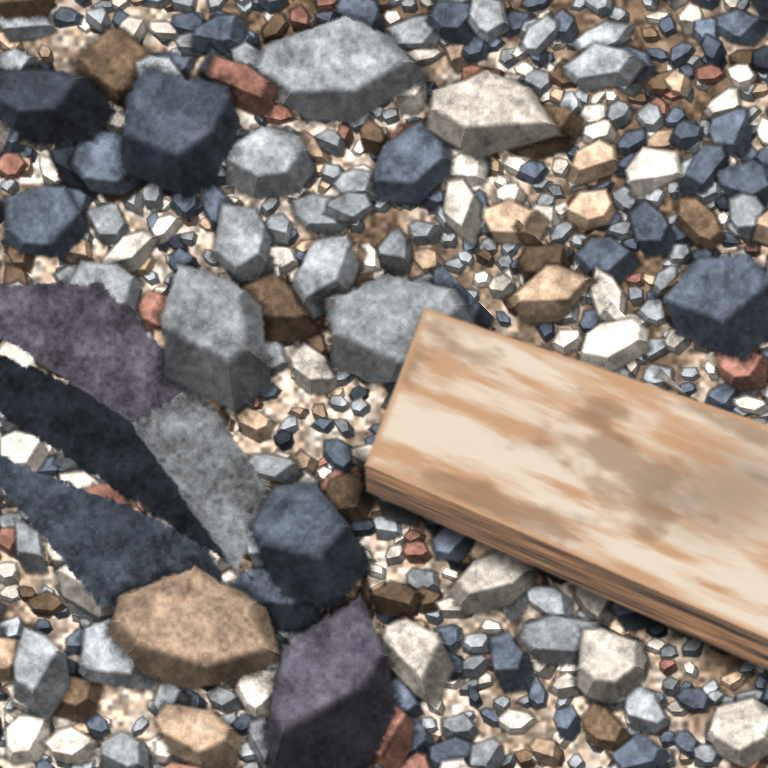
Write a three.js fragment shader that draws this texture.

```glsl
// Weathered plank on a slope of broken slate, gravel and sand.
// Convex stones are painted from fine to coarse, each with a lit top,
// darker facets and a cast shadow; slabs and plank are convex quads.
varying vec2 vUv;

const vec3 GREY = vec3(0.61, 0.62, 0.63);
const vec3 PALE = vec3(0.88, 0.84, 0.79);
const vec3 SLATE = vec3(0.38, 0.41, 0.46);
const vec3 BROWN = vec3(0.46, 0.38, 0.31);
const vec3 TAN = vec3(0.77, 0.66, 0.56);
const vec3 DARK = vec3(0.15, 0.16, 0.18);
const vec3 RUST = vec3(0.58, 0.42, 0.37);
const vec3 PLUM = vec3(0.36, 0.34, 0.38);
const vec2 LIGHT = vec2(-0.35, 0.94);

float hash(vec2 p) {
  vec3 q = fract(p.xyx * 0.1031);
  q += dot(q, q.yzx + 33.33);
  return fract((q.x + q.y) * q.z);
}

float noise(vec2 p) {
  vec2 i = floor(p), f = fract(p), e = vec2(1, 0);
  f = f * f * (3.0 - 2.0 * f);
  return mix(mix(hash(i), hash(i + e), f.x), mix(hash(i + e.yx), hash(i + 1.0), f.x), f.y);
}

float fbm(vec2 p) {
  float sum = 0.0, amp = 0.53;
  for (int i = 0; i < 4; i++) {
    sum += amp * noise(p);
    p = p * 2.03 + 17.1;
    amp *= 0.5;
  }
  return sum;
}

float cover(float d) { return smoothstep(0.003, -0.003, d); }

// Signed distance to the line a-b, positive on its left.
float side(vec2 p, vec2 a, vec2 b) {
  vec2 e = normalize(b - a);
  return dot(p - a, vec2(-e.y, e.x));
}

// Convex quad, two clockwise corners per vec4.
float quad(vec2 p, vec4 m, vec4 n) {
  return max(max(side(p, m.xy, m.zw), side(p, m.zw, n.xy)),
             max(side(p, n.xy, n.zw), side(p, n.zw, m.xy)));
}

vec3 stoneTone(float h) {
  if (h < 0.34) return GREY;
  if (h < 0.53) return SLATE;
  if (h < 0.74) return PALE;
  if (h < 0.83) return TAN;
  if (h < 0.92) return BROWN;
  return h < 0.95 ? DARK * 1.5 : RUST;
}

// One faceted stone and its shadow.
void stone(inout vec3 col, vec2 p, vec2 center, vec2 size, float tilt, vec3 tone, float grain) {
  float c = cos(tilt), s = sin(tilt), seed = 97.0 * hash(center * 91.0);
  mat2 turn = mat2(c, s, -s, c);
  vec2 q = (p - center) * turn / size;
  if (dot(q, q) > 3.2) return;
  float outline = -9.0, top = -9.0, facing = 0.0;
  for (int i = 0; i < 7; i++) {
    float k = float(i), h = hash(vec2(seed, k * 3.7 + 1.0));
    float a = (k + 0.75 * h) * 0.8976;
    vec2 n = vec2(cos(a), sin(a));
    float lit = dot(turn * n, LIGHT);
    float d = dot(q, n) - 0.74 - 0.24 * fract(h * 7.3);
    float t = d + mix(0.07, 0.5, smoothstep(-0.1, 0.9, -lit)) * (0.5 + h);
    outline = max(outline, d);
    if (t > top) { top = t; facing = lit; }
  }
  outline += 0.12 * (grain - 0.5);
  col *= mix(0.38, 1.0, smoothstep(-0.08, 0.2, outline));
  float shade = mix(1.1, 0.74 + 0.3 * facing, smoothstep(-0.08, 0.08, top));
  col = mix(col, tone * shade * (0.65 + 0.75 * grain), cover(outline * min(size.x, size.y)));
}

// Jittered grid of stones; upper rows lie behind lower ones.
void scatter(inout vec3 col, vec2 p, float cell, float density, float grain) {
  for (int k = 0; k < 9; k++) {
    float row = floor(float(k) / 3.0);
    vec2 id = floor(p / cell) + vec2(float(k) - 3.0 * row - 1.0, 1.0 - row);
    float h = hash(id + cell * 900.0), g = hash(id * 1.7 + cell * 500.0);
    if (h > density) continue;
    vec2 center = (id + 0.2 + 0.6 * vec2(g, fract(g * 17.0))) * cell;
    vec2 size = cell * vec2(0.52 + 0.2 * g, 0.34 + 0.2 * fract(g * 31.0));
    vec3 tone = stoneTone(fract(g * 57.0)) * (0.85 + 0.3 * fract(h * 23.0));
    stone(col, p, center, size, 2.4 * fract(h * 41.0) - 1.4, tone, grain);
  }
}

void slab(inout vec3 col, float d, vec3 tone, float grain) {
  col = mix(col, tone * (0.5 + grain), cover(d + 0.012 * (grain - 0.5)));
}

// Streaked top, layered edge, contact shadow.
void plank(inout vec3 col, vec2 p) {
  vec2 g = mat2(0.92, 0.39, -0.39, 0.92) * p;
  float top = quad(p, vec4(0.553, 0.599, 1.1, 0.413), vec4(1.1, 0.124, 0.475, 0.394));
  float edge = quad(p, vec4(0.475, 0.394, 1.1, 0.124), vec4(1.1, 0.083, 0.477, 0.36));
  col *= mix(0.3, 1.0, smoothstep(0.0, 0.035, min(edge, top + 0.025)));
  col = mix(col, mix(DARK, TAN * TAN * 1.3, fbm(g * vec2(9, 190))), cover(edge));
  float streak = fbm(g * vec2(9, 45));
  float stain = smoothstep(0.5, 0.75, fbm(g * vec2(11, 23) + 4.0));
  float damp = smoothstep(0.16, 0.0, length((p - vec2(0.95, 0.36)) * vec2(1.0, 1.6)));
  vec3 rim = vec3(0.77, 0.61, 0.48);
  vec3 wood = mix(rim, vec3(0.89, 0.82, 0.74), smoothstep(0.2, 0.6, streak));
  wood = mix(wood, rim * 0.72, 0.6 * stain);
  wood = mix(wood, BROWN, damp * streak);
  col = mix(col, mix(rim, wood, smoothstep(0.0, 0.012, -top)), cover(top));
}

void main() {
  vec2 p = vUv;
  float g = 0.6 * fbm(p * 38.0) + 0.4 * fbm(p * 150.0 + 9.0);
  g = clamp(1.5 * g - 0.25, 0.0, 1.0);
  // Sand and earth
  float earth = smoothstep(0.4, 0.7, fbm(p * 6.0) + 0.2 * (p.x + p.y - 1.2));
  vec3 col = mix(mix(TAN, PALE, noise(p * 99.0)), BROWN, earth);
  col *= 0.65 + 0.8 * noise(p * 140.0 + 3.0);
  // Gravel, finer toward the upper right
  float coarse = 1.0 - smoothstep(1.1, 1.7, p.x + p.y);
  scatter(col, p, 0.024, 0.55, g);
  scatter(col, p, 0.038, 0.6, g);
  scatter(col, p, 0.062, 0.4 + 0.2 * coarse, g);
  scatter(col, p, 0.095, 0.12 + 0.26 * coarse, g);
  // Slate slabs
  slab(col, quad(p, vec4(-0.05, 0.43, 0.26, 0.3), vec4(0.31, 0.21, 0.13, 0.21)), SLATE * 0.7, g);
  slab(col, quad(p, vec4(-0.1, 0.58, 0.19, 0.46), vec4(0.325, 0.25, 0, 0.46)), DARK, g);
  slab(col, quad(p, vec4(0.17, 0.45, 0.26, 0.5), vec4(0.35, 0.36, 0.31, 0.25)), GREY * 0.75, g);
  slab(col, quad(p, vec4(-0.1, 0.63, 0.13, 0.63), vec4(0.26, 0.5, 0.17, 0.45)), PLUM, g);
  // Larger rocks
  stone(col, p, vec2(0.06, 0.86), vec2(0.1, 0.055), -0.2, DARK * 1.7, g);
  stone(col, p, vec2(0.436, 0.905), vec2(0.115, 0.07), -0.1, GREY, g);
  stone(col, p, vec2(0.315, 0.885), vec2(0.06, 0.03), -0.6, RUST, g);
  stone(col, p, vec2(0.236, 0.83), vec2(0.09, 0.085), 0.3, SLATE * 0.8, g);
  stone(col, p, vec2(0.63, 0.85), vec2(0.09, 0.055), -0.2, PALE * 0.9, g);
  stone(col, p, vec2(0.285, 0.56), vec2(0.08, 0.11), 0.3, GREY * 0.9, g);
  stone(col, p, vec2(0.53, 0.57), vec2(0.11, 0.08), 0.1, GREY * 0.9, g);
  stone(col, p, vec2(0.95, 0.6), vec2(0.085, 0.075), -0.5, SLATE, g);
  stone(col, p, vec2(0.405, 0.29), vec2(0.065, 0.1), 0.5, SLATE * 0.9, g);
  stone(col, p, vec2(0.25, 0.18), vec2(0.11, 0.09), -0.3, TAN * 0.8, g);
  stone(col, p, vec2(0.43, 0.09), vec2(0.08, 0.14), -0.2, PLUM, g);
  plank(col, p);
  gl_FragColor = vec4(min(col * 1.06, 1.0), 1.0);
}
```
